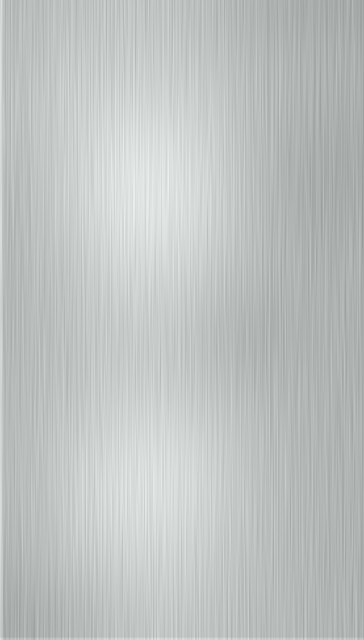
Reproduce this texture procedurally as a WebGL 1 fragment shader.

```glsl
precision highp float;

uniform vec2 u_resolution;

const vec3 STEEL_TINT = vec3(-0.018, 0.0, -0.009);
const float BASE_LEVEL = 0.698;
const float SHEEN_STRENGTH = 1.16;
const float SCRATCH_WIDTH = 0.0036;

float hash(vec2 p) {
  return fract(sin(dot(p, vec2(12.9898, 78.233))) * 43758.5453);
}

// Brightness along one hair-thin column, with its own random phase
float strand(float column, float y, float seed) {
  float along = y + 17.0 * hash(vec2(column, seed));
  float cell = floor(along);
  float blend = smoothstep(0.0, 1.0, along - cell);
  float start = hash(vec2(column + seed, cell));
  float end = hash(vec2(column + seed, cell + 1.0));
  return mix(start, end, blend) - 0.5;
}

// Neighbouring strands with crisp sides; scale = columns, lengths per width
float brushed(vec2 p, vec2 scale, float seed) {
  vec2 q = p * scale;
  float column = floor(q.x);
  float blend = smoothstep(0.15, 0.85, q.x - column);
  return mix(strand(column, q.y, seed), strand(column + 1.0, q.y, seed), blend);
}

// Scratches lit from the side: a bright flank beside each dark one
float engraved(vec2 p, vec2 scale, float seed) {
  vec2 flank = vec2(SCRATCH_WIDTH, 0.0);
  return brushed(p, scale, seed) - brushed(p + flank, scale, seed);
}

// Soft elliptical patch of light or shade
float patchOf(vec2 uv, vec2 center, vec2 radius) {
  vec2 d = (uv - center) / radius;
  return exp(-dot(d, d));
}

// Broad reflections on the sheet
float sheen(vec2 uv) {
  float column = (uv.x - 0.42) / 0.36;
  float light = 0.06 * exp(-column * column);
  light += 0.11 * patchOf(uv, vec2(0.41, 0.70), vec2(0.24, 0.17));
  light += 0.09 * patchOf(uv, vec2(0.40, 0.24), vec2(0.26, 0.16));
  light += 0.03 * patchOf(uv, vec2(0.12, 0.86), vec2(0.20, 0.14));
  light -= 0.03 * patchOf(uv, vec2(0.86, 0.72), vec2(0.20, 0.14));
  light -= 0.03 * patchOf(uv, vec2(0.68, 0.48), vec2(0.18, 0.10));
  light -= 0.03 * patchOf(uv, vec2(0.85, 1.00), vec2(0.35, 0.08));
  light -= 0.04 * patchOf(uv, vec2(0.05, 0.02), vec2(0.25, 0.10));
  return light;
}

// Fine engraved scratches over a trace of plain brush marks
float grain(vec2 p) {
  float marks = 0.055 * engraved(p, vec2(277.0, 5.0), 3.0);
  marks += 0.035 * engraved(p, vec2(223.0, 8.0), 11.0);
  marks += 0.03 * brushed(p, vec2(251.0, 6.0), 29.0);
  return marks;
}

// Thin lit bevel that fades inward from an edge
float bevel(float distanceToEdge, float width) {
  return 1.0 - smoothstep(0.3 * width, width, distanceToEdge);
}

void main() {
  vec2 uv = gl_FragCoord.xy / u_resolution;
  vec2 p = gl_FragCoord.xy / u_resolution.x;

  float level = BASE_LEVEL + SHEEN_STRENGTH * sheen(uv) + grain(p);
  level += 0.13 * bevel(p.x, 0.010);
  level += 0.07 * bevel(p.y, 0.009);
  level -= 0.03 * bevel(1.0 - p.x, 0.012);

  gl_FragColor = vec4(clamp(level + STEEL_TINT, 0.0, 1.0), 1.0);
}
```
